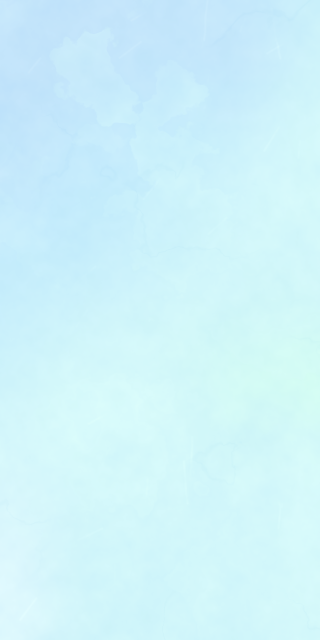
Write a Shadertoy shader that draws this background.

```glsl
// Pale aqua and sky-blue watercolour wash with ragged blotches, veins and faint scratches.

const vec3 AQUA = vec3(0.815, 0.962, 0.980);
const vec3 SKY = vec3(0.765, 0.922, 0.988);
const vec3 PERIWINKLE = vec3(0.760, 0.886, 0.980);
const vec3 MINT = vec3(0.825, 0.995, 0.940);
const vec3 ICE = vec3(0.875, 0.975, 0.995);
const vec3 PALE = vec3(0.860, 0.992, 0.985);

float hash(vec2 p) {
    return fract(sin(dot(p, vec2(127.1, 311.7))) * 43758.5453);
}

float noise(vec2 p) {
    vec2 cell = floor(p), f = fract(p);
    f = f * f * (3.0 - 2.0 * f);
    return mix(mix(hash(cell), hash(cell + vec2(1, 0)), f.x),
               mix(hash(cell + vec2(0, 1)), hash(cell + vec2(1, 1)), f.x), f.y);
}

float fbm(vec2 p) {
    float sum = 0.0, amplitude = 0.5;
    for (int i = 0; i < 5; i++) {
        sum += amplitude * noise(p);
        p = mat2(1.6, 1.2, -1.2, 1.6) * p + 7.3;
        amplitude *= 0.5;
    }
    return sum;
}

float glow(vec2 p, vec2 center, vec2 size) {
    vec2 d = (p - center) / size;
    return exp(-dot(d, d));
}

float segment(vec2 p, vec2 a, vec2 b, float width) {
    vec2 ap = p - a, ab = b - a;
    float along = clamp(dot(ap, ab) / dot(ab, ab), 0.0, 1.0);
    return 1.0 - smoothstep(0.0, width, length(ap - ab * along));
}

// Broad colour fields, in coordinates from 0 to 1
vec3 wash(vec2 uv) {
    float rightFade = 1.0 - 0.85 * smoothstep(0.76, 1.04, uv.x);
    float diagonal = uv.y - 0.38 * uv.x;
    vec3 color = mix(AQUA, SKY, smoothstep(0.26, 0.66, diagonal) * rightFade);
    color = mix(color, PERIWINKLE, 0.80 * smoothstep(0.54, 0.88, diagonal) * rightFade);
    color = mix(color, PERIWINKLE, 0.50 * glow(uv, vec2(0.72, 0.92), vec2(0.22, 0.10)));
    color = mix(color, MINT, 0.85 * glow(uv, vec2(0.98, 0.41), vec2(0.32, 0.10)));
    color = mix(color, PALE, 0.55 * glow(uv, vec2(1.0, 0.72), vec2(0.28, 0.22)));
    color = mix(color, PALE, 0.50 * glow(uv, vec2(0.98, 0.12), vec2(0.22, 0.25)));
    color = mix(color, PALE, 0.45 * glow(uv, vec2(0.25, 0.34), vec2(0.38, 0.10)));
    return mix(color, ICE, 0.95 * glow(uv, vec2(0.0, 0.08), vec2(0.18, 0.19)));
}

void mainImage(out vec4 fragColor, in vec2 fragCoord) {
    vec2 uv = fragCoord / iResolution.xy;
    vec2 p = uv * vec2(1.0, 2.0);
    float cloud = fbm(p * 4.0);
    float grain = fbm(p * 11.0 + 20.0);
    float fiber = fbm(p * 30.0 + 60.0);
    vec3 color = wash(uv + 0.08 * (vec2(cloud, grain) - 0.48));

    // Pale stains joined into one ragged shape: center and radius
    vec4 stains[10] = vec4[10](
        vec4(0.29, 1.80, 0.09, 0.13), vec4(0.36, 1.67, 0.06, 0.07),
        vec4(0.54, 1.70, 0.07, 0.11), vec4(0.48, 1.50, 0.10, 0.09),
        vec4(0.57, 1.28, 0.16, 0.18), vec4(0.39, 0.73, 0.16, 0.09),
        vec4(0.20, 0.62, 0.09, 0.10), vec4(0.38, 0.53, 0.18, 0.13),
        vec4(0.67, 0.19, 0.10, 0.15), vec4(0.93, 0.92, 0.16, 0.07));
    float nearest = 9.0;
    for (int i = 0; i < 10; i++) {
        nearest = min(nearest, length((p - stains[i].xy) / stains[i].zw) - 1.0);
    }
    float ragged = 1.2 * (cloud - 0.48) + 2.6 * (grain - 0.48) + 0.7 * (fiber - 0.48);
    float edge = nearest + ragged;
    float body = 1.0 - smoothstep(-0.10, 0.10, edge);
    float fade = mix(0.5, 1.0, smoothstep(0.3, 0.65, cloud));
    color = mix(color, PALE, 0.36 * body * fade);

    // Small broken flecks and mottled pigment
    float flecks = smoothstep(0.55, 0.60, fbm(p * 8.0 + 0.8 * grain + 90.0));
    color = mix(color, PALE, 0.10 * flecks * smoothstep(0.35, 0.6, cloud));
    color += vec3(0.035, 0.021, 0.006) * (cloud - 0.48);
    color += vec3(0.036, 0.022, 0.006) * (grain - 0.48);
    color += vec3(0.026, 0.016, 0.005) * (fiber - 0.48);

    // Thin tide lines
    float tide = fbm(p * 2.7 + 0.35 * grain + 41.0) - 0.52;
    float patches = smoothstep(0.45, 0.65, noise(p * 3.0 + 9.0));
    color -= vec3(0.016, 0.010, 0.004) * exp(-tide * tide * 9000.0) * patches;

    // Scattered faint scratches
    for (int i = 0; i < 30; i++) {
        float id = float(i);
        vec2 start = vec2(hash(vec2(id, 1.0)), 2.0 * hash(vec2(id, 2.0)));
        float angle = mix(0.4, 1.9, hash(vec2(id, 3.0)));
        float reach = mix(0.04, 0.16, hash(vec2(id, 4.0)));
        vec2 end = start + reach * vec2(cos(angle), sin(angle));
        float line = segment(p + 0.03 * (cloud - 0.5), start, end, 0.006);
        color += vec3(0.017, 0.011, 0.003) * line * smoothstep(0.3, 0.6, grain);
    }
    fragColor = vec4(clamp(color, 0.0, 1.0), 1.0);
}
```
